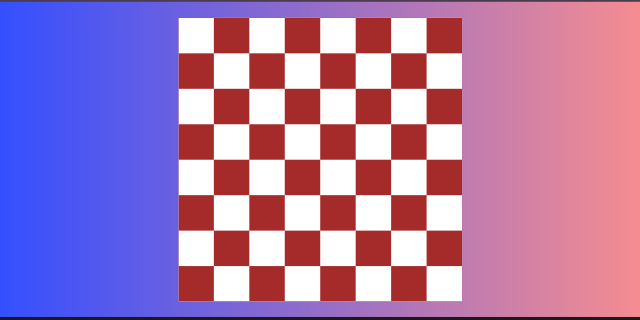
Reproduce this background procedurally as a Shadertoy shader.

```glsl
// Coverage of a one-pixel-wide soft edge at signed distance d
float cover(float d, float pixel) {
    return clamp(d / pixel + 0.5, 0.0, 1.0);
}

// Signed distance to the nearest integer line, flipping sign every cell
vec2 alternate(vec2 q) {
    return 0.5 - abs(mod(q - 0.5, 2.0) - 1.0);
}

void mainImage(out vec4 fragColor, in vec2 fragCoord) {
    float pixel = 1.0 / iResolution.y;
    vec2 uv = fragCoord / iResolution.xy;
    vec2 p = (fragCoord - 0.5 * iResolution.xy) * pixel - vec2(0.0007, 0.0009);

    // Horizontal backdrop gradient
    vec3 color = mix(vec3(0.205, 0.31, 1.0), vec3(0.96, 0.55, 0.57), uv.x);

    // Thin dark strips along the top and bottom
    color = mix(color, vec3(0.29, 0.23, 0.31), cover(uv.y - 0.9945, pixel));
    color = mix(color, vec3(0.11, 0.10, 0.11), cover(0.0095 - uv.y, pixel));

    // Eight by eight checkerboard
    float cell = 0.1108;
    vec2 side = clamp(2.0 * alternate(p / cell) * cell / pixel, -1.0, 1.0);
    float red = 0.5 + 0.5 * side.x * side.y;
    vec3 board = mix(vec3(1.0), vec3(0.647, 0.165, 0.165), red);

    vec2 inset = 4.0 * cell - abs(p);
    float inside = cover(inset.x, pixel) * cover(inset.y, pixel);
    fragColor = vec4(mix(color, board, inside), 1.0);
}
```
